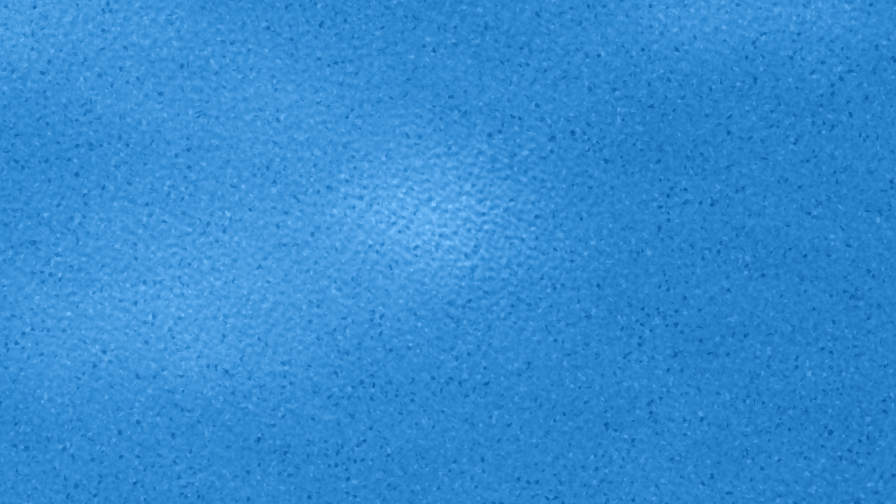
Give the GLSL for this texture, as a Shadertoy shader.

```glsl
// Blue coated surface: soft pools of light over a fine, pitted grain.
// Gaussian glows and gradient noise set the tone; jittered cells scatter
// small dark pits and pale chips, and a relief roughens the lit areas.

vec2 hash2(vec2 p) {
    vec3 q = fract(p.xyx * vec3(0.1031, 0.1030, 0.0973));
    q += dot(q, q.yzx + 33.33);
    return fract((q.xx + q.yz) * q.zy);
}

float gradientDot(vec2 cell, vec2 offset) {
    float angle = 6.2832 * hash2(cell + 71.0).x;
    return dot(vec2(cos(angle), sin(angle)), offset);
}

float gradientNoise(vec2 p) {
    vec2 i = floor(p), f = p - i;
    vec2 u = f * f * f * (f * (f * 6.0 - 15.0) + 10.0);
    vec2 e = vec2(1.0, 0.0);
    return mix(mix(gradientDot(i, f), gradientDot(i + e, f - e), u.x),
               mix(gradientDot(i + e.yx, f - e.yx), gradientDot(i + 1.0, f - 1.0), u.x), u.y);
}

float fbm(vec2 p) {
    float sum = 0.0, amplitude = 0.6;
    for (int k = 0; k < 4; k++) {
        sum += amplitude * gradientNoise(p);
        p = mat2(1.6, 1.2, -1.2, 1.6) * p + 9.7;
        amplitude *= 0.5;
    }
    return sum;
}

float glow(vec2 p, vec2 center, vec2 radius) {
    vec2 q = (p - center) / radius;
    return exp(-dot(q, q));
}

// Coverage of scattered, turned, ragged ellipses, each of random strength
float flecks(vec2 p, float scale, float density, float seed) {
    float blur = 0.6 * scale / iResolution.y;
    p *= scale;
    p += 0.25 * vec2(gradientNoise(p * 1.9 + seed), gradientNoise(p * 1.9 - seed));
    vec2 home = floor(p);
    float cover = 0.0;
    for (int y = -1; y <= 1; y++)
    for (int x = -1; x <= 1; x++) {
        vec2 cell = home + vec2(x, y);
        vec2 place = hash2(cell + seed);
        vec2 trait = hash2(cell + seed + 37.0);
        vec2 form = hash2(cell + seed + 83.0);
        float angle = 3.1416 * form.x;
        float c = cos(angle), s = sin(angle);
        vec2 q = mat2(c, -s, s, c) * (p - cell - place);
        vec2 size = vec2(mix(0.20, 0.44, form.y * form.y), mix(0.14, 0.25, trait.y));
        float d = (length(q / size) - 1.0) * size.y;
        float present = step(trait.x, density);
        cover = max(cover, present * mix(0.35, 1.0, place.x) * smoothstep(blur, -blur, d));
    }
    return cover;
}

void mainImage(out vec4 fragColor, in vec2 fragCoord) {
    vec2 p = fragCoord / iResolution.y;
    float aspect = iResolution.x / iResolution.y;
    vec2 g = vec2(p.x * 1.7778 / aspect, p.y);

    // Pools of reflected light with uneven borders
    vec2 w = g + 0.09 * vec2(fbm(g * 5.0), fbm(g * 5.0 + 20.0));
    float center = glow(w, vec2(0.84, 0.56), vec2(0.20, 0.14));
    float left = glow(w, vec2(0.34, 0.40), vec2(0.38, 0.21));
    float light = 0.74 * center + 0.60 * left;
    light += 0.50 * glow(w, vec2(0.02, 0.97), vec2(0.34, 0.16));
    light += 0.34 * glow(w, vec2(0.55, 0.77), vec2(0.34, 0.18));
    light += 0.42 * glow(w, vec2(1.48, 0.97), vec2(0.32, 0.10));
    float tone = 0.20 + light - 0.11 * smoothstep(0.9, 1.7, g.x);
    tone += 0.20 * fbm(g * vec2(5.0, 8.0) + 4.0);

    // Fine grain, and an embossed relief that is strongest in the light
    mat2 turn = mat2(0.86, 0.51, -0.51, 0.86);
    tone += 0.30 * gradientNoise(turn * p * 125.0);
    tone += 0.28 * gradientNoise(turn * p * 68.0 + 40.0);
    float rough = 0.12 + 0.42 * light + 0.35 * glow(g, vec2(0.99, 0.54), vec2(0.16, 0.19));
    vec2 r = turn * p * vec2(70.0, 84.0);
    float relief = gradientNoise(r) - gradientNoise(r + vec2(0.40, -0.45));
    tone += 1.05 * rough * relief;

    // Dark pits and pale chips, gathered in loose patches
    float patches = gradientNoise(g * 6.0 + 13.0);
    tone -= 0.66 * flecks(p, 58.0, 0.30 + 0.20 * patches, 11.0);
    tone -= 0.34 * flecks(p, 88.0, 0.24, 53.0);
    tone += 0.52 * flecks(p, 66.0, 0.24 + 0.22 * light - 0.14 * patches, 29.0);
    tone += 0.30 * flecks(p, 92.0, 0.20 + 0.15 * light, 97.0);

    vec3 deepBlue = vec3(0.14, 0.49, 0.77);
    vec3 midBlue = vec3(0.18, 0.535, 0.815);
    vec3 paleBlue = vec3(0.335, 0.65, 0.905);
    vec3 color = tone < 0.25 ? mix(deepBlue, midBlue, tone / 0.25)
                             : mix(midBlue, paleBlue, (tone - 0.25) / 0.72);
    fragColor = vec4(clamp(color, 0.0, 1.0), 1.0);
}
```
